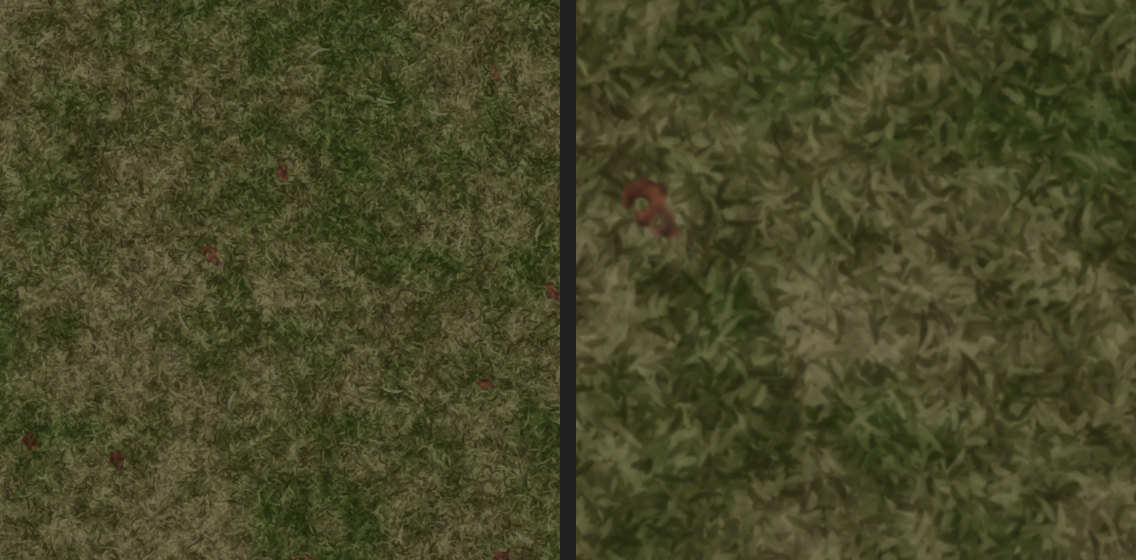
Left: the whole. Right: its middle third, enlarged.
Reproduce this texture procedurally as a WebGL 1 fragment shader.

```glsl
precision highp float;

uniform vec2 u_resolution;

const vec3 GREEN_DARK = vec3(0.135, 0.165, 0.050);
const vec3 GREEN_MID = vec3(0.240, 0.272, 0.125);
const vec3 GREEN_LIGHT = vec3(0.395, 0.415, 0.260);
const vec3 DRY_DARK = vec3(0.185, 0.165, 0.080);
const vec3 DRY_MID = vec3(0.315, 0.292, 0.180);
const vec3 DRY_LIGHT = vec3(0.450, 0.415, 0.300);
const vec3 STRAW = vec3(0.450, 0.430, 0.340);
const vec3 LEAF = vec3(0.290, 0.150, 0.115);

const int BLADE_LAYERS = 6;
const float BLADE_CELLS = 78.0;
const float BLADE_OPACITY = 0.78;
const float BLADE_SOFTNESS = 0.0016;
const float STRAW_CELLS = 8.0;
const float STRAW_CHANCE = 0.16;
const float LEAF_CELLS = 6.0;
const float LEAF_CHANCE = 0.18;
const float PI = 3.14159;

float hash(vec2 p) {
  vec3 q = fract(vec3(p.xyx) * 0.1031);
  q += dot(q, q.yzx + 33.33);
  return fract((q.x + q.y) * q.z);
}

float noise(vec2 p) {
  vec2 cell = floor(p);
  vec2 f = fract(p);
  f = f * f * (3.0 - 2.0 * f);
  return mix(mix(hash(cell), hash(cell + vec2(1.0, 0.0)), f.x),
             mix(hash(cell + vec2(0.0, 1.0)), hash(cell + 1.0), f.x), f.y);
}

mat2 rotation(float angle) {
  float c = cos(angle);
  float s = sin(angle);
  return mat2(c, -s, s, c);
}

float fbm(vec2 p) {
  float sum = 0.0;
  float weight = 0.5;
  for (int i = 0; i < 4; i++) {
    sum += weight * noise(p);
    p = rotation(0.6) * p * 2.1 + 17.3;
    weight *= 0.5;
  }
  return sum / 0.9375;
}

vec3 ramp(vec3 dark, vec3 mid, vec3 light, float tone) {
  vec3 lower = mix(dark, mid, clamp(2.0 * tone, 0.0, 1.0));
  return mix(lower, light, clamp(2.0 * tone - 1.0, 0.0, 1.0));
}

vec3 grassColor(float tone, float dryness) {
  return mix(ramp(GREEN_DARK, GREEN_MID, GREEN_LIGHT, tone),
             ramp(DRY_DARK, DRY_MID, DRY_LIGHT, tone), clamp(dryness, 0.0, 1.0));
}

// Coverage of a curved, tapering stroke centred at the origin
float stroke(vec2 p, float halfLength, float halfWidth, float bend, float soft) {
  float along = p.x / halfLength;
  p.y += bend * halfLength * (along * along - 0.4);
  float taper = halfWidth * (1.0 - 0.6 * along * along);
  float d = max(abs(p.y) - taper, abs(p.x) - halfLength);
  return 1.0 - smoothstep(-soft, soft, d);
}

// One sheet of short blades, laid over the colour below
vec3 addBlades(vec3 color, vec2 uv, float layer, float shade, float dryness, float soft) {
  vec2 p = rotation(layer * 0.7) * uv * BLADE_CELLS + layer * 37.7 + 200.0;
  for (int y = -1; y <= 1; y++) {
    for (int x = -1; x <= 1; x++) {
      vec2 cell = floor(p) + vec2(float(x), float(y));
      vec2 seed = cell + layer * 53.0;
      vec2 center = cell + 0.1 + 0.8 * vec2(hash(seed + 3.1), hash(seed + 7.7));
      vec2 q = rotation(PI * hash(seed + 11.3)) * (p - center);
      float size = hash(seed + 19.9);
      float bend = 0.7 * (hash(seed + 23.5) - 0.5);
      float cover = stroke(q, mix(0.4, 0.85, size), mix(0.22, 0.15, size), bend, soft * BLADE_CELLS);
      float tone = hash(seed + 31.7) * 0.95 + shade;
      float hue = dryness + 0.5 * (hash(seed + 43.1) - 0.5);
      color = mix(color, grassColor(tone, hue), cover * BLADE_OPACITY);
    }
  }
  return color;
}

// Sparse pale straws and ragged reddish leaves
vec3 addLitter(vec3 color, vec2 uv, float soft) {
  vec2 p = uv * STRAW_CELLS;
  vec2 cell = floor(p) + 91.0;
  vec2 q = fract(p) - mix(vec2(0.25), vec2(0.75), vec2(hash(cell), hash(cell + 5.3)));
  q = rotation(PI * hash(cell + 9.1)) * q;
  float straw = stroke(q, 0.14, 0.022, 0.2, soft * STRAW_CELLS);
  color = mix(color, STRAW, 0.8 * straw * step(hash(cell + 13.7), STRAW_CHANCE));

  p = uv * LEAF_CELLS + 0.37;
  cell = floor(p) + 157.0;
  q = fract(p) - mix(vec2(0.25), vec2(0.75), vec2(hash(cell), hash(cell + 5.3)));
  float ragged = length(q) + 0.16 * (noise(uv * 110.0) - 0.5);
  float leaf = (1.0 - smoothstep(0.05, 0.10, ragged)) * step(hash(cell + 13.7), LEAF_CHANCE);
  return mix(color, LEAF * (0.5 + noise(uv * 150.0 + 8.0)), 0.75 * leaf);
}

void main() {
  vec2 uv = gl_FragCoord.xy / u_resolution.y;
  float soft = max(BLADE_SOFTNESS, 0.75 / u_resolution.y);

  // Broad dry and green patches, with smaller clumps inside
  float patches = fbm(uv * 3.2 + 4.0);
  float clumps = fbm(uv * 17.0 + 31.0);
  float dryness = 0.5 + 1.7 * (patches - 0.5) + 1.5 * (clumps - 0.5) - 0.25 * (uv.y - 0.5);
  float shade = 0.24 * (dryness - 0.5) + 0.5 * (noise(uv * 48.0 + 60.0) - 0.5);

  vec3 color = grassColor(0.25 + 0.4 * noise(uv * 120.0) + shade, dryness);
  for (int i = 0; i < BLADE_LAYERS; i++) {
    color = addBlades(color, uv, float(i), shade, dryness, soft);
  }
  color = addLitter(color, uv, soft);
  color *= 0.90 + 0.20 * noise(uv * 210.0 + 12.0);
  gl_FragColor = vec4(color, 1.0);
}
```
